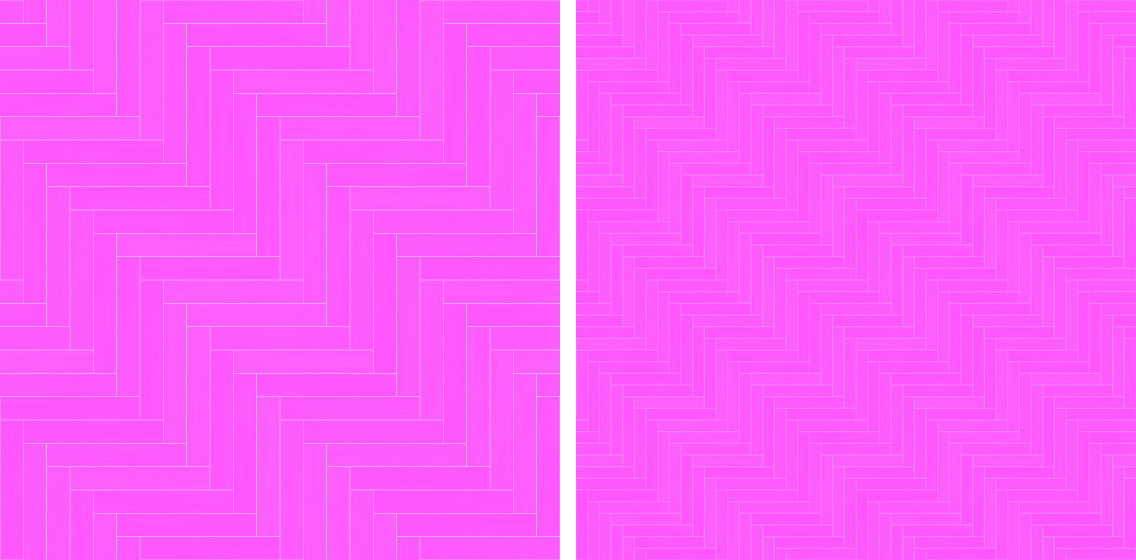
Left, the tile; right, the same tile 2 across and 2 down.
This pattern is drawn by a Shadertoy shader. Its source:

```glsl
// Herringbone parquet of 6:1 planks on a 24 by 24 cell grid, in vivid pink.
// A diagonal cell index picks each plank's direction and its start cell;
// wrapped plank ids seed the tone and the grain, so the canvas tiles.

const float CELLS = 24.0;        // cells across the canvas
const float PLANK_LENGTH = 6.0;  // cells per plank
const float JOINT_WIDTH = 0.025; // in cells

const vec3 DEEP_PINK = vec3(1.0, 0.33, 1.0);
const vec3 PALE_PINK = vec3(0.985, 0.42, 0.98);
const vec3 JOINT_COLOR = vec3(0.89, 0.80, 0.92);

float hash(vec2 p) {
    return fract(sin(dot(p, vec2(127.1, 311.7))) * 43758.5453);
}

float valueNoise(vec2 p) {
    vec2 i = floor(p);
    vec2 f = fract(p);
    f = f * f * (3.0 - 2.0 * f);
    return mix(mix(hash(i), hash(i + vec2(1, 0)), f.x),
               mix(hash(i + vec2(0, 1)), hash(i + vec2(1, 1)), f.x), f.y);
}

// Returns plank-local (along, across) in xy and the wrapped start cell in zw.
vec4 herringbone(vec2 p) {
    vec2 cell = floor(p);
    vec2 f = p - cell;
    float k = mod(cell.x + cell.y + PLANK_LENGTH, 2.0 * PLANK_LENGTH);
    bool horizontal = k < PLANK_LENGTH;
    float stepIn = horizontal ? k : k - PLANK_LENGTH;
    vec2 local = horizontal ? f : f.yx;
    vec2 start = cell - stepIn * (horizontal ? vec2(1, 0) : vec2(0, 1));
    return vec4(local.x + stepIn, local.y, mod(start, CELLS));
}

// Share of a pixel covered by a line of the given width at distance d.
float lineCoverage(float d, float width, float pixel) {
    float h = 0.5 * width;
    float r = 0.5 * pixel;
    return max(min(d + r, h) - max(d - r, -h), 0.0) / pixel;
}

// Long wavy fibres, coarse and fine, from 0 to 1.
float woodGrain(vec2 local, float seed) {
    vec2 q = local + vec2(seed * 37.0, seed * 53.0);
    q.y += 0.12 * valueNoise(q * vec2(0.8, 1.5));
    float broad = valueNoise(q * vec2(0.35, 4.0));
    float medium = valueNoise(q * vec2(0.6, 10.0) + 17.0);
    float fine = valueNoise(q * vec2(1.2, 24.0) + 41.0);
    return 0.35 * broad + 0.35 * medium + 0.3 * fine;
}

void mainImage(out vec4 fragColor, in vec2 fragCoord) {
    vec2 p = fragCoord / iResolution.xy * CELLS;
    float pixel = CELLS / iResolution.y;

    vec4 plank = herringbone(p);
    vec2 local = plank.xy;
    float seed = hash(plank.zw + 3.0);

    // Plank tone with faint fibres
    float tone = 0.12 + 0.38 * seed * seed;
    float grain = woodGrain(local, seed) - 0.5;
    vec3 color = mix(DEEP_PINK, PALE_PINK, clamp(tone + 0.55 * grain, 0.0, 1.0));

    // Thin pale joints around each plank
    vec2 edge = min(local, vec2(PLANK_LENGTH, 1.0) - local);
    float joint = max(lineCoverage(edge.x, JOINT_WIDTH, pixel),
                      lineCoverage(edge.y, JOINT_WIDTH, pixel));
    color = mix(color, JOINT_COLOR, joint);

    fragColor = vec4(color, 1.0);
}
```
